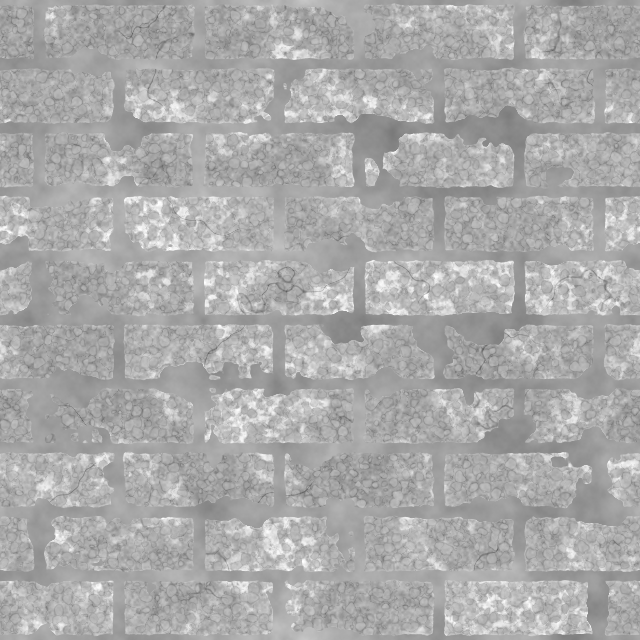
Write a three.js fragment shader that draws this texture.

```glsl
// Weathered grey brick wall in running bond, with cloudy mortar smeared over worn edges
#define GRID vec2(4.0, 10.0)          // bricks across, courses up
#define BRICK_HALF vec2(0.1160, 0.0418)
#define FIRST_JOINT 0.745             // joint position in the lowest course, in bricks
#define CORNER 0.003
#define WEAR_DEPTH 0.030
#define EDGE_ROUGHNESS 0.008
#define EDGE_SOFT 0.0011
#define BRICK_TONE 0.662
#define MORTAR_TONE 0.622
#define CHALK 0.19                    // strength of the pale deposits
#define PEBBLES 72.0                  // pebble cells across
#define CRACK_DARK 0.15

varying vec2 vUv;

float hash(vec2 p) {
  vec3 q = fract(vec3(p.xyx) * 0.1031);
  q += dot(q, q.yzx + 33.33);
  return fract((q.x + q.y) * q.z);
}

// Value noise that repeats over the unit square
float noise(vec2 uv, float period, float seed) {
  vec2 p = uv * period;
  vec2 i = floor(p);
  vec2 f = fract(p);
  f = f * f * (3.0 - 2.0 * f);
  vec2 a = mod(i, period) + seed;
  vec2 b = mod(i + 1.0, period) + seed;
  return mix(mix(hash(a), hash(vec2(b.x, a.y)), f.x),
             mix(hash(vec2(a.x, b.y)), hash(b), f.x), f.y);
}

float fbm(vec2 uv, float period, float seed) {
  float sum = 0.0;
  float gain = 0.5333;
  for (int k = 0; k < 4; k++) {
    sum += gain * noise(uv, period, seed + float(k) * 17.0);
    gain *= 0.5;
    period *= 2.0;
  }
  return sum;
}

float boxDistance(vec2 p, vec2 halfSize, float radius) {
  vec2 q = abs(p) - halfSize + radius;
  return length(max(q, 0.0)) + min(max(q.x, q.y), 0.0) - radius;
}

// Nearest scattered pebble: x = signed distance in cells, y = random tone
vec2 pebble(vec2 uv) {
  vec2 p = uv * PEBBLES;
  vec2 cell = floor(p);
  vec2 best = vec2(9.0, 0.0);
  for (int y = -1; y <= 1; y++) {
    for (int x = -1; x <= 1; x++) {
      vec2 c = cell + vec2(float(x), float(y));
      vec2 id = mod(c, PEBBLES);
      vec2 centre = c + 0.2 + 0.6 * vec2(hash(id + 211.0), hash(id + 307.0));
      float size = hash(id + 401.0);
      float d = length(p - centre) - mix(-0.25, 0.65, size);
      if (d < best.x) best = vec2(d, hash(id + 503.0));
    }
  }
  return best;
}

float mortarShade(vec2 uv) {
  float cloud = fbm(uv, 9.0, 31.0) - 0.5;
  float mottling = fbm(uv, 44.0, 83.0) - 0.5;
  return MORTAR_TONE + 0.27 * cloud + 0.13 * mottling;
}

float brickShade(vec2 uv, float brickRandom) {
  float grain = noise(uv, 256.0, 7.0) - 0.5;
  float grit = fbm(uv, 110.0, 59.0) - 0.5;
  float shade = BRICK_TONE + 0.06 * (brickRandom - 0.5) + 0.10 * grain + 0.20 * grit;

  // Pale chalky patches, broken up by finer noise
  float patches = fbm(uv, 11.0, 127.0) + 0.16 * (brickRandom - 0.5);
  float flecks = smoothstep(0.44, 0.68, fbm(uv, 84.0, 151.0));
  shade += smoothstep(0.40, 0.66, patches) * (0.045 + CHALK * flecks);

  // Fine dark veins
  float vein = abs(fbm(uv, 46.0, 173.0) - 0.5);
  shade -= 0.07 * (1.0 - smoothstep(0.0, 0.035, vein));

  // Smooth pebbles with darker rims
  vec2 warp = vec2(noise(uv, 120.0, 13.0), noise(uv, 120.0, 97.0)) - 0.5;
  vec2 stone = pebble(uv + 0.006 * warp);
  float body = 1.0 - smoothstep(-0.08, 0.04, stone.x);
  shade = mix(shade, BRICK_TONE + 0.09 * stone.y + 0.05 * grain, 0.65 * body);
  shade -= 0.06 * (1.0 - smoothstep(0.03, 0.16, abs(stone.x)));

  // Occasional long cracks
  float crack = 1.0 - smoothstep(0.0, 0.014, abs(fbm(uv, 10.0, 229.0) - 0.5));
  return shade - CRACK_DARK * crack * smoothstep(0.62, 0.76, noise(uv, 9.0, 241.0));
}

void main() {
  vec2 uv = vUv;

  // Running bond: every other course shifts by half a brick
  float course = floor(uv.y * GRID.y);
  vec2 p = uv * GRID;
  p.x += 0.5 * mod(course, 2.0) - FIRST_JOINT;
  vec2 id = vec2(mod(floor(p.x), GRID.x), course);
  vec2 local = (fract(p) - 0.5) / GRID;

  // Worn outline
  float wear = smoothstep(0.56, 0.80, fbm(uv, 15.0, 263.0));
  float d = boxDistance(local, BRICK_HALF, CORNER) + WEAR_DEPTH * wear;
  d += EDGE_ROUGHNESS * (fbm(uv, 60.0, 281.0) - 0.5);

  float brick = brickShade(uv, hash(id + 601.0));
  brick += 0.035 * smoothstep(-0.004, -0.001, d);
  float shade = mix(brick, mortarShade(uv), smoothstep(-EDGE_SOFT, EDGE_SOFT, d));
  gl_FragColor = vec4(vec3(clamp(shade, 0.0, 1.0)), 1.0);
}
```
